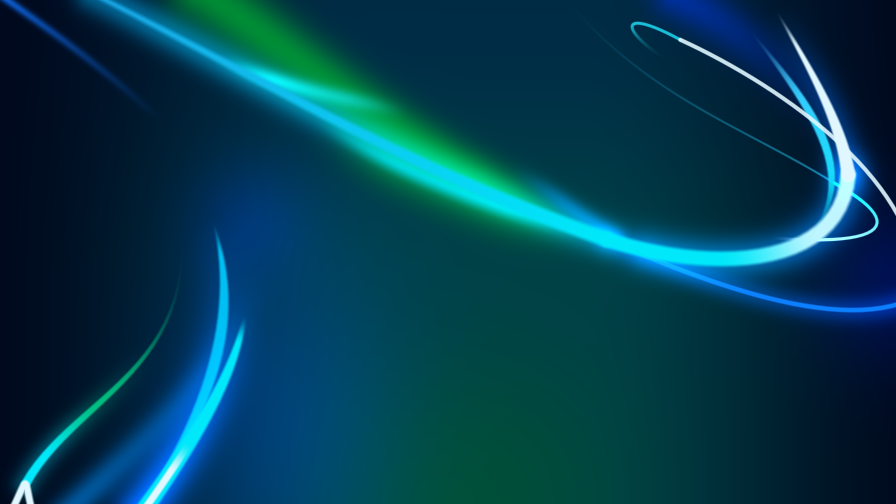
Reproduce this background procedurally as a Shadertoy shader.

```glsl
// Glowing ribbons of cyan, green and blue light sweeping over a dark teal field.
// Each ribbon is a cubic curve; its distance and position along the curve
// drive a tapered core, a soft halo and a fade.

// Returns the distance to a cubic curve and the parameter of the nearest point.
vec2 curve(vec2 p, vec2 a, vec2 b, vec2 c, vec2 d) {
    vec2 nearest = vec2(9.0, 0.0), from = a;
    for (int i = 1; i <= 24; i++) {
        float t = float(i) / 24.0, s = 1.0 - t;
        vec2 to = s*s*s*a + 3.0*s*s*t*b + 3.0*s*t*t*c + t*t*t*d;
        vec2 edge = to - from;
        float h = clamp(dot(p - from, edge) / dot(edge, edge), 0.0, 1.0);
        float dist = length(p - from - edge * h);
        if (dist < nearest.x) nearest = vec2(dist, (float(i) - 1.0 + h) / 24.0);
        from = to;
    }
    return nearest;
}

float halo(float dist, float radius) {
    return exp(-dist * dist / (radius * radius));
}

float core(float dist, float halfWidth, float blur) {
    float soft = max(blur, 0.8 / iResolution.y);
    return 1.0 - smoothstep(halfWidth - soft, halfWidth + soft, dist);
}

// Opacity that rises from both ends of a curve.
float fadeEnds(float t) {
    return smoothstep(0.0, 0.35, t) * (1.0 - smoothstep(0.65, 1.0, t));
}

vec3 background(vec2 p) {
    float middle = smoothstep(-0.08, 0.75, p.x) * (1.0 - smoothstep(1.15, 1.88, p.x));
    vec3 field = mix(vec3(0, 0.25, 0.28), vec3(0, 0.17, 0.27), smoothstep(0.45, 1.0, p.y));
    vec3 col = mix(vec3(0, 0.03, 0.11), field, middle);
    col += vec3(0, 0.03, 0.22) * halo(length((p - vec2(0.56, 0.15)) * vec2(1, 0.65)), 0.24);
    col += vec3(0, 0.06, -0.07) * halo(length(p - vec2(0.92, 0.0)), 0.3);
    col += vec3(0, 0.02, 0.2) * halo(length(p - vec2(1.78, 0.44)), 0.16);
    col += vec3(0, 0.02, 0.16) * halo(length(p - vec2(0.5, 0.56)), 0.12);
    return max(col, 0.0);
}

void mainImage(out vec4 fragColor, in vec2 fragCoord) {
    vec2 p = fragCoord / iResolution.y;
    p.x *= 1.7778 * iResolution.y / iResolution.x;
    vec3 cyan = vec3(0.0, 0.91, 0.98), blue = vec3(0.0, 0.36, 0.95);
    vec3 green = vec3(0.0, 0.68, 0.2), white = vec3(0.88, 0.97, 1.0);
    vec3 col = background(p);
    vec2 c;

    // Wide green veil and faint side beams
    c = curve(p, vec2(0.4, 1.02), vec2(0.6, 0.88), vec2(0.8, 0.7), vec2(1.18, 0.535));
    col = mix(col, green, 0.75 * halo(c.x, mix(0.065, 0.035, c.y)) * (1.0 - smoothstep(0.75, 1.0, c.y)));
    c = curve(p, vec2(0.62, 0.77), vec2(0.78, 0.655), vec2(0.98, 0.585), vec2(1.204, 0.525));
    col = mix(col, green, 0.5 * halo(c.x, 0.05) * fadeEnds(c.y));
    col = mix(col, vec3(0, 0.7, 0.72), 0.8 * core(c.x, 0.012, 0.014) * fadeEnds(c.y));
    c = curve(p, vec2(0.42, 0.89), vec2(0.55, 0.83), vec2(0.68, 0.81), vec2(0.82, 0.77));
    col = mix(col, vec3(0.05, 0.8, 0.75), 0.8 * halo(c.x, 0.016) * fadeEnds(c.y));
    c = curve(p, vec2(1.0, 0.675), vec2(1.08, 0.63), vec2(1.14, 0.58), vec2(1.22, 0.53));
    col = mix(col, vec3(0, 0.5, 0.8), 0.65 * halo(c.x, 0.018) * smoothstep(0.0, 0.6, c.y));
    c = curve(p, vec2(1.34, 1.01), vec2(1.47, 0.94), vec2(1.56, 0.86), vec2(1.65, 0.74));
    col = mix(col, vec3(0, 0.2, 0.75), 0.75 * halo(c.x, 0.045) * (1.0 - c.y));

    // Thin loops on the right
    c = curve(p, vec2(1.134, 0.988), vec2(1.296, 0.803), vec2(1.481, 0.745), vec2(1.655, 0.637));
    col = mix(col, vec3(0.1, 0.6, 0.75), core(c.x, 0.002, 0.0) * c.y * 0.8);
    c = curve(p, vec2(1.655, 0.637), vec2(1.794, 0.56), vec2(1.771, 0.509), vec2(1.528, 0.528));
    col = mix(col, mix(cyan, white, c.y), core(c.x, 0.003, 0.0) * (1.0 - smoothstep(0.8, 1.0, c.y)));
    c = curve(p, vec2(1.204, 0.525), vec2(1.412, 0.433), vec2(1.644, 0.352), vec2(1.787, 0.398));
    col += blue * 0.35 * halo(c.x, 0.025);
    col = mix(col, vec3(0.05, 0.5, 1.0), core(c.x, 0.0045, 0.002));

    // Main sweep: long arm, bowl and rising tip
    c = curve(p, vec2(0.185, 1.012), vec2(0.532, 0.838), vec2(0.833, 0.653), vec2(1.204, 0.525));
    col += vec3(0, 0.32, 0.42) * halo(c.x, 0.035);
    col = mix(col, mix(vec3(0.1, 0.65, 0.9), cyan, c.y), core(c.x, mix(0.004, 0.015, c.y), 0.006));
    c = curve(p, vec2(1.204, 0.525), vec2(1.389, 0.463), vec2(1.667, 0.456), vec2(1.683, 0.653));
    col += vec3(0, 0.28, 0.5) * halo(c.x, 0.04) * smoothstep(0.0, 0.15, c.y);
    col = mix(col, mix(cyan, white, 0.85 * smoothstep(0.35, 0.75, c.y)), core(c.x, 0.0145, 0.005));
    c = curve(p, vec2(1.683, 0.653), vec2(1.671, 0.757), vec2(1.602, 0.873), vec2(1.539, 0.981));
    col += vec3(0, 0.22, 0.5) * halo(c.x, 0.035) * (1.0 - c.y);
    col = mix(col, white, core(c.x, mix(0.014, 0.001, c.y), 0.003) * (1.0 - smoothstep(0.75, 1.0, c.y)));
    c = curve(p, vec2(1.481, 0.949), vec2(1.597, 0.803), vec2(1.725, 0.653), vec2(1.597, 0.521));
    col = mix(col, mix(vec3(0.3, 0.75, 1.0), cyan, c.y), core(c.x, 0.008 * sin(3.14 * c.y), 0.003) * fadeEnds(c.y));

    // Fine line crossing the sweep, with its curled start
    c = curve(p, vec2(1.324, 0.88), vec2(1.227, 0.942), vec2(1.227, 0.988), vec2(1.35, 0.921));
    col = mix(col, vec3(0.1, 0.75, 0.85), core(c.x, 0.003, 0.0) * smoothstep(0.0, 0.6, c.y));
    c = curve(p, vec2(1.35, 0.921), vec2(1.505, 0.85), vec2(1.701, 0.722), vec2(1.782, 0.572));
    col = mix(col, white, 0.9 * core(c.x, 0.004, 0.0));

    // Blue streak in the upper left corner
    c = curve(p, vec2(0.0, 1.01), vec2(0.1, 0.94), vec2(0.2, 0.87), vec2(0.32, 0.76));
    col = mix(col, vec3(0.05, 0.4, 0.9), halo(c.x, 0.008) * (1.0 - c.y) * 0.9);

    // Rising plumes in the lower left
    c = curve(p, vec2(0.13, -0.02), vec2(0.3, 0.14), vec2(0.42, 0.24), vec2(0.53, 0.46));
    col = mix(col, vec3(0, 0.45, 0.8), 0.75 * halo(c.x, 0.03) * (1.0 - c.y));
    c = curve(p, vec2(0.421, 0.565), vec2(0.475, 0.398), vec2(0.44, 0.213), vec2(0.278, -0.007));
    col += blue * 0.5 * halo(c.x, 0.05) * c.y;
    col = mix(col, vec3(0, 0.75, 0.95), core(c.x, 0.011 * sin(3.14 * c.y), 0.004) * smoothstep(0.0, 0.15, c.y));
    c = curve(p, vec2(0.486, 0.375), vec2(0.465, 0.25), vec2(0.38, 0.12), vec2(0.28, -0.02));
    col += blue * 0.45 * halo(c.x, 0.04) * c.y;
    col = mix(col, cyan, core(c.x, 0.017 * sqrt(c.y), 0.004) * smoothstep(0.0, 0.15, c.y));
    col = mix(col, white, core(c.x, 0.007, 0.003) * smoothstep(0.65, 0.8, c.y));
    c = curve(p, vec2(0.361, 0.525), vec2(0.37, 0.26), vec2(0.139, 0.2), vec2(0.051, 0.04));
    vec3 stem = mix(vec3(0, 0.75, 0.5), cyan, smoothstep(0.6, 0.9, c.y));
    col += stem * 0.3 * halo(c.x, 0.025) * smoothstep(0.3, 0.8, c.y);
    col = mix(col, stem, core(c.x, mix(0.001, 0.009, c.y), 0.003) * smoothstep(0.0, 0.65, c.y));
    c = curve(p, vec2(0.02, -0.02), vec2(0.06, 0.06), vec2(0.045, 0.06), vec2(0.065, -0.02));
    col = mix(col, white, core(c.x, 0.007, 0.003));

    fragColor = vec4(clamp(col, 0.0, 1.0), 1.0);
}
```
